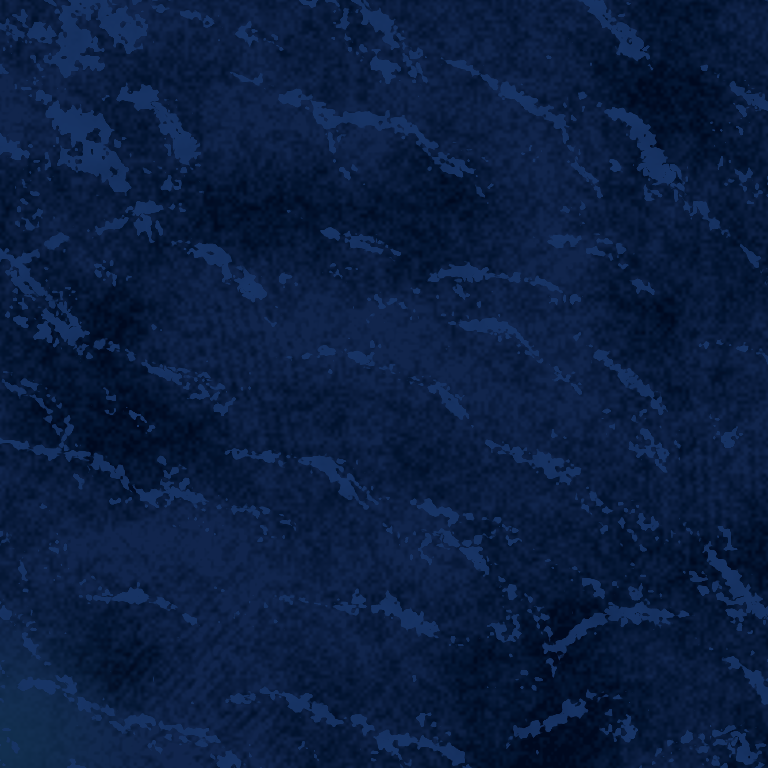
Reproduce this texture procedurally as a WebGL 1 fragment shader.

```glsl
precision highp float;
uniform vec2 u_resolution;

#define STROKES 44
#define STROKE_WIDTH 0.0036
#define STROKE_ROUGHNESS 0.022
#define STROKE_ANGLE -0.53
#define FLAKE_LEVEL 0.73
#define TONE_MEAN 0.63
#define MOTTLE 1.4
#define GRAIN 0.8
#define HATCH 0.14
#define EDGE 0.0012

const vec3 BLACK_BLUE = vec3(0.00, 0.035, 0.12);
const vec3 DEEP_BLUE = vec3(0.01, 0.08, 0.19);
const vec3 NAVY = vec3(0.04, 0.11, 0.24);
const vec3 SOFT_BLUE = vec3(0.065, 0.145, 0.30);
const vec3 BRIGHT_BLUE = vec3(0.092, 0.205, 0.40);
const vec3 TEAL = vec3(0.08, 0.20, 0.33);

float hash(vec2 p) {
  vec3 q = fract(vec3(p.xyx) * 0.1031);
  q += dot(q, q.yzx + 33.33);
  return fract((q.x + q.y) * q.z);
}

float noise(vec2 p) {
  vec2 i = floor(p), f = fract(p);
  f = f * f * (3.0 - 2.0 * f);
  return mix(mix(hash(i), hash(i + vec2(1.0, 0.0)), f.x),
             mix(hash(i + vec2(0.0, 1.0)), hash(i + 1.0), f.x), f.y);
}

float fbm(vec2 p) {
  float sum = 0.0, amp = 0.5;
  for (int i = 0; i < 5; i++) {
    sum += amp * noise(p);
    p = mat2(0.8, 0.6, -0.6, 0.8) * p * 2.0 + 17.3;
    amp *= 0.5;
  }
  return sum;
}

vec2 rotate(vec2 p, float a) {
  float c = cos(a), s = sin(a);
  return vec2(c * p.x + s * p.y, c * p.y - s * p.x);
}

float glow(vec2 p, vec2 centre, float radius) {
  vec2 d = (p - centre) / radius;
  return exp(-dot(d, d));
}

// Fine parallel scratches inside one soft patch
float hatch(vec2 p, vec2 centre, float radius, float angle, float count) {
  float bend = 2.0 * noise(p * 9.0);
  float worn = noise(p * 28.0 + centre);
  float lines = sin(6.2832 * count * rotate(p, angle).x + bend);
  return glow(p, centre, radius) * worn * 1.6 * lines;
}

// Signed distance to a bowed, tapering stroke with two strands
float strokeDistance(vec2 p, float id) {
  vec2 centre = fract(vec2(0.7549, 0.5698) * id + 0.13) * 1.1 - 0.05;
  float turn = (hash(vec2(id, 3.0)) - 0.5) * 0.8;
  float rising = step(0.85, hash(vec2(id, 5.0)));
  float halfLength = mix(0.055, 0.16, hash(vec2(id, 7.0)));
  float bow = mix(0.5, 2.8, hash(vec2(id, 9.0)));
  vec2 q = rotate(p - centre, STROKE_ANGLE + turn + rising * 0.95);
  q.y += bow * q.x * q.x + 0.005 * sin(q.x * 45.0 + id);
  float t = q.x / halfLength;
  float gap = 0.011 * hash(vec2(id, 11.0)) * (0.6 + 0.4 * t);
  float width = STROKE_WIDTH * (1.3 - 1.6 * t * t);
  return max(abs(abs(q.y) - gap) - width, abs(q.x) - halfLength * 1.1);
}

vec3 palette(float t) {
  vec3 c = mix(BLACK_BLUE, DEEP_BLUE, clamp(t / 0.4, 0.0, 1.0));
  c = mix(c, NAVY, clamp((t - 0.4) / 0.3, 0.0, 1.0));
  return mix(c, SOFT_BLUE, clamp((t - 0.7) / 0.35, 0.0, 1.0));
}

void main() {
  vec2 p = gl_FragCoord.xy / u_resolution.y;
  float speckle = 0.5 * (noise(p * 95.0 + 3.0) + noise(p * 200.0 + 7.0)) - 0.5;

  // Mottled ground with grain and broad shading
  float tone = TONE_MEAN + MOTTLE * (fbm(p * 7.0) - 0.48);
  tone += GRAIN * 0.5 * (noise(p * 85.0) + 1.3 * noise(p * 210.0 + 9.0) - 1.15);
  tone += 0.4 * (noise(p * 2.3 + 4.0) - 0.5);
  tone -= 0.32 * glow(p, vec2(0.62, 0.16), 0.28);
  tone -= 0.15 * glow(p, vec2(0.45, 0.95), 0.2);
  tone += 0.14 * glow(p, vec2(0.9, 0.65), 0.35);
  tone += HATCH * hatch(p, vec2(0.34, 0.54), 0.13, 0.2, 62.0);
  tone += HATCH * hatch(p, vec2(0.24, 0.11), 0.15, -0.75, 70.0);
  tone += HATCH * hatch(p, vec2(0.91, 0.36), 0.10, 0.0, 66.0);
  vec3 color = palette(tone);

  // Teal light in the lower left corner
  color = mix(color, TEAL, 0.85 * glow(p, vec2(0.0, 0.03), 0.12));

  // Ragged strokes, worn away in places
  float nearest = 1.0;
  for (int i = 0; i < STROKES; i++) {
    nearest = min(nearest, strokeDistance(p, float(i)));
  }
  float wear = 0.016 * max(noise(p * 17.0 + 50.0) - 0.55, 0.0);
  float ragged = fbm(p * 45.0) - 0.48 + speckle;
  nearest += STROKE_ROUGHNESS * ragged + wear;
  float ink = 1.0 - smoothstep(-EDGE, EDGE, nearest);

  // Scattered flakes, gathered towards the upper left
  vec2 flakePoint = rotate(p, STROKE_ANGLE) * vec2(15.0, 27.0);
  float level = FLAKE_LEVEL - 0.18 * glow(p, vec2(0.16, 0.84), 0.16);
  float field = fbm(flakePoint + 70.0) + 0.45 * speckle;
  ink = max(ink, smoothstep(level, level + 0.03, field));

  float strength = 0.82 + 0.18 * noise(p * 40.0 + 8.0);
  gl_FragColor = vec4(mix(color, BRIGHT_BLUE, ink * strength), 1.0);
}
```
